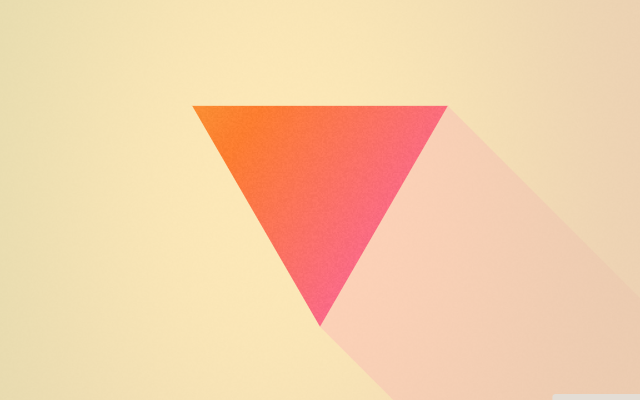
A WebGL 1 fragment shader for this background:

```glsl
precision highp float;
// An inverted orange-to-pink triangle casting a long diagonal shadow on warm cream.

uniform vec2 u_resolution;

#define TRI_TOP 0.7354
#define TRI_TIP 0.1833
#define TRI_HALF 0.3195
#define GLOW_CENTER vec2(-0.10, 0.55)
#define CREAM vec3(0.988, 0.908, 0.718)
#define EDGE_LEFT vec3(0.895, 0.855, 0.680)
#define EDGE_RIGHT vec3(0.928, 0.820, 0.700)
#define SHADOW_NEAR vec3(0.992, 0.820, 0.718)
#define SHADOW_FAR vec3(0.925, 0.798, 0.690)
#define GRAIN_CELLS 320.0
#define GRAIN_PAPER 0.008
#define GRAIN_TRIANGLE 0.035

float hash(vec2 p) {
    vec3 q = fract(p.xyx * 0.1031);
    q += dot(q, q.yzx + 33.33);
    return fract((q.x + q.y) * q.z);
}

float valueNoise(vec2 p) {
    vec2 cell = floor(p);
    vec2 f = fract(p);
    f = f * f * (3.0 - 2.0 * f);
    float low = mix(hash(cell), hash(cell + vec2(1.0, 0.0)), f.x);
    float high = mix(hash(cell + vec2(0.0, 1.0)), hash(cell + 1.0), f.x);
    return mix(low, high, f.y);
}

// Coverage of a signed distance, softened over one pixel.
float cover(float d) {
    return clamp(0.5 - d * u_resolution.y, 0.0, 1.0);
}

float roundedBox(vec2 p, vec2 halfSize, float radius) {
    vec2 q = abs(p) - halfSize + radius;
    return length(max(q, 0.0)) + min(max(q.x, q.y), 0.0) - radius;
}

vec3 triangleColor(vec2 p) {
    float t = (dot(p, vec2(0.82, -0.57)) + 0.681) / 0.577;
    vec3 orange = mix(vec3(0.98, 0.55, 0.20), vec3(0.99, 0.49, 0.19),
                      smoothstep(0.0, 0.27, t));
    return mix(orange, vec3(0.98, 0.41, 0.55), clamp((t - 0.25) / 0.8, 0.0, 1.0));
}

void main() {
    // Height is one unit; x is measured from the middle.
    vec2 p = (gl_FragCoord.xy - vec2(0.5 * u_resolution.x, 0.0)) / u_resolution.y;
    float grain = valueNoise(p * GRAIN_CELLS + 512.0) - 0.5;

    // Cream paper, darker and pinker to the right
    float falloff = smoothstep(0.1, 1.0, length((p - GLOW_CENTER) * vec2(1.0, 0.7)));
    float warmth = smoothstep(-1.0, 0.9, p.x - 0.5 * (p.y - 0.5));
    vec3 color = mix(CREAM, mix(EDGE_LEFT, EDGE_RIGHT, warmth), falloff);

    // Distances to the triangle sides
    vec2 sideNormal = normalize(vec2(TRI_TOP - TRI_TIP, -TRI_HALF));
    float rightSide = dot(p - vec2(0.0, TRI_TIP), sideNormal);
    float leftSide = dot(vec2(-p.x, p.y - TRI_TIP), sideNormal);
    float triangle = max(p.y - TRI_TOP, max(rightSide, leftSide));

    // Shadow band swept at 45 degrees from the right side
    float diagonal = p.x + p.y;
    float band = max(TRI_TIP - diagonal, diagonal - TRI_HALF - TRI_TOP) * 0.7071;
    float shadow = cover(max(band, -rightSide));
    color = mix(color, mix(SHADOW_NEAR, SHADOW_FAR, falloff), shadow);
    color += grain * GRAIN_PAPER;

    // Gradient triangle
    vec3 fill = triangleColor(p) + grain * GRAIN_TRIANGLE;
    color = mix(color, fill, cover(triangle));

    // Pale tab tucked into the lower right corner
    float tab = roundedBox(p - vec2(0.70, -0.02), vec2(0.119, 0.035), 0.008);
    color = mix(color, vec3(0.89, 0.865, 0.835), cover(tab));

    gl_FragColor = vec4(color, 1.0);
}
```
